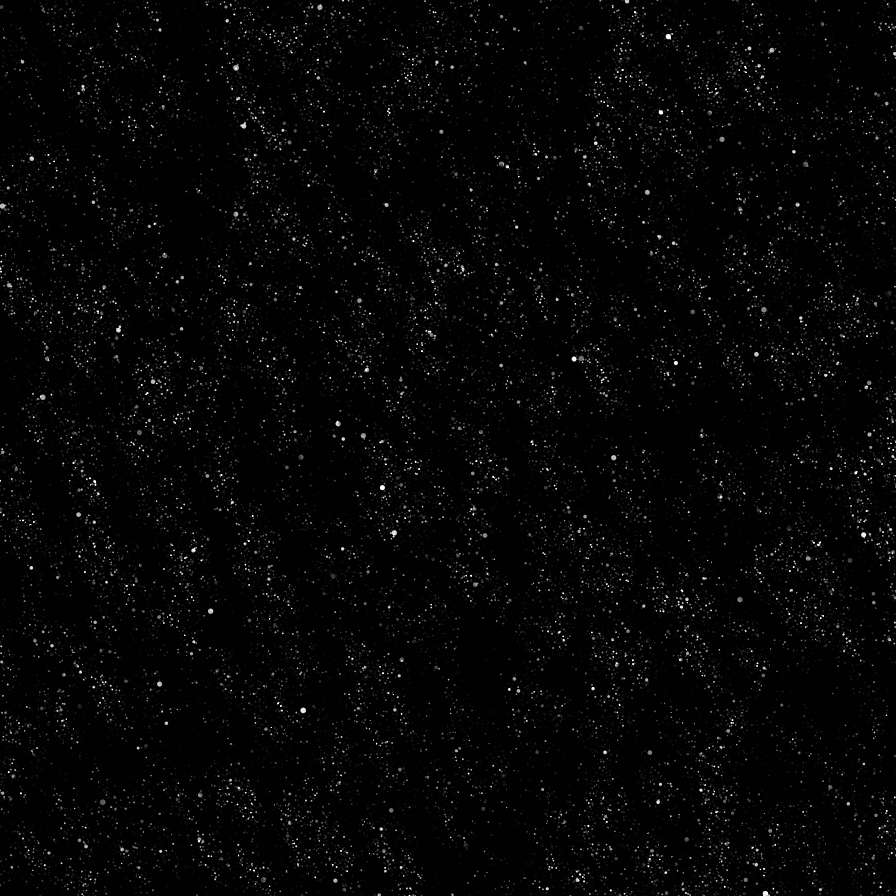
Write a WebGL 2 fragment shader that draws this texture.

```glsl
#version 300 es
precision highp float;

uniform vec2 u_resolution;
out vec4 fragColor;

// Colour
const vec3 BACKGROUND = vec3(0.005);
const vec3 SPECK_TINT = vec3(1.0);

// Specks: cells across the canvas, chance per cell, radius in canvas units
const float DUST_CELLS = 256.0;
const float DUST_CHANCE = 0.32;
const float DUST_RADIUS = 0.0009;
const float GRAIN_CELLS = 100.0;
const float GRAIN_CHANCE = 0.07;
const float GRAIN_RADIUS = 0.0017;
const float FLECK_CELLS = 48.0;
const float FLECK_CHANCE = 0.05;
const float FLECK_RADIUS = 0.0026;

// Clustering
const float LEAN = 0.35;
const vec2 STRAND_CELLS = vec2(24.0, 13.0);
const vec2 CLUMP_CELLS = vec2(72.0, 46.0);
const float PATCH_DEPTH = 0.22;
const float PRESENCE_SOFTNESS = 0.04;

vec3 hash3(vec2 cell, float seed) {
    uvec3 v = uvec3(ivec3(vec3(cell, seed)));
    v = v * 1664525u + 1013904223u;
    v.x += v.y * v.z;
    v.y += v.z * v.x;
    v.z += v.x * v.y;
    v ^= v >> 16u;
    v.x += v.y * v.z;
    v.y += v.z * v.x;
    v.z += v.x * v.y;
    return vec3(v >> 8u) / 16777216.0;
}

// Cellular noise: 1 near a feature point, 0 far from all
float cellular(vec2 p, float seed) {
    vec2 cell = floor(p);
    float nearest = 4.0;
    for (int y = -1; y <= 1; y++) {
        for (int x = -1; x <= 1; x++) {
            vec2 id = cell + vec2(x, y);
            vec2 offset = id + hash3(id, seed).xy - p;
            nearest = min(nearest, dot(offset, offset));
        }
    }
    return 1.0 - smoothstep(0.1, 0.75, sqrt(nearest));
}

// Broad dense and empty regions
float patches(vec2 p) {
    vec2 q = p + 0.06 * sin(p.yx * vec2(17.0, 13.0) + vec2(0.7, 2.1));
    float waves = sin(dot(q, vec2(15.0, 9.0)) + 1.3)
                + sin(dot(q, vec2(-11.0, 21.0)) + 4.0)
                + sin(dot(q, vec2(34.0, 16.0)) + 2.6);
    return 1.0 + PATCH_DEPTH * waves;
}

// Relative speck density, averaging about one
float density(vec2 p) {
    vec2 leaning = vec2(p.x + LEAN * p.y, p.y);
    float strands = cellular(leaning * STRAND_CELLS, 11.0);
    float clumps = cellular(leaning * CLUMP_CELLS, 23.0);
    return patches(p) * (0.25 + 1.6 * strands) * (0.35 + 1.3 * clumps);
}

// Scattered round specks; a higher skew makes bright ones rarer
float specks(vec2 p, float cells, float chance, float radius,
             vec2 levels, float skew, float pixel, float seed) {
    vec2 cell = floor(p * cells);
    float light = 0.0;
    for (int y = -1; y <= 1; y++) {
        for (int x = -1; x <= 1; x++) {
            vec2 id = cell + vec2(x, y);
            vec3 place = hash3(id, seed);
            vec3 look = hash3(id, seed + 1.0);
            float size = radius * mix(0.8, 1.2, look.x);
            float dist = length((id + place.xy) / cells - p);
            float disc = clamp((size - dist) / pixel + 0.5, 0.0, 1.0);
            float present = smoothstep(0.0, PRESENCE_SOFTNESS, chance - place.z);
            light += disc * present * mix(levels.x, levels.y, pow(look.y, skew));
        }
    }
    return light;
}

void main() {
    float pixel = 1.0 / min(u_resolution.x, u_resolution.y);
    vec2 p = gl_FragCoord.xy * pixel;

    float crowd = density(p);
    float glow = 0.65 + 0.35 * crowd;

    float light = glow * specks(p, DUST_CELLS, DUST_CHANCE * crowd, DUST_RADIUS,
                                vec2(0.06, 0.75), 4.0, pixel, 31.0);
    light += specks(p, GRAIN_CELLS, GRAIN_CHANCE * crowd, GRAIN_RADIUS,
                    vec2(0.2, 0.9), 1.5, pixel, 47.0);
    light += specks(p, FLECK_CELLS, FLECK_CHANCE * mix(1.0, crowd, 0.5), FLECK_RADIUS,
                    vec2(0.4, 1.0), 1.0, pixel, 61.0);

    fragColor = vec4(mix(BACKGROUND, SPECK_TINT, clamp(light, 0.0, 1.0)), 1.0);
}
```
